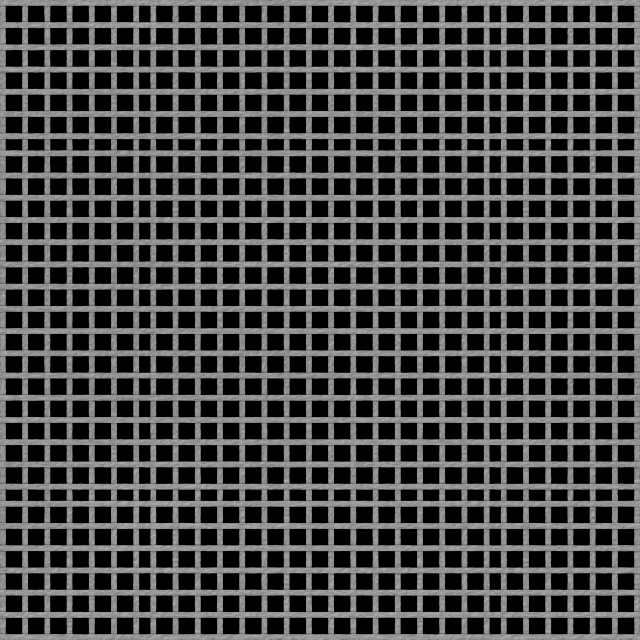
Reproduce this pattern procedurally as a WebGL 2 fragment shader.

```glsl
#version 300 es
precision highp float;
// Draws a rough grey metal grid of square holes over black, with one narrow row and column per tile.

uniform vec2 u_resolution;
out vec4 fragColor;

float hash(vec2 p) {
    vec3 a = fract(vec3(p.xyx) * 0.1031);
    a += dot(a, a.yzx + 33.33);
    return fract((a.x + a.y) * a.z);
}

float noise(vec2 p) {
    vec2 i = floor(p);
    vec2 f = fract(p);
    f = f * f * (3.0 - 2.0 * f);
    return mix(mix(hash(i), hash(i + vec2(1, 0)), f.x),
               mix(hash(i + vec2(0, 1)), hash(i + vec2(1, 1)), f.x), f.y);
}

// Rough surface lit from above: height difference plus fine mottling
float grain(vec2 p) {
    float relief = noise(p) - noise(p + vec2(0.4, -0.7));
    return 0.10 * relief + 0.07 * (noise(p * 0.6 + 40.0) - 0.5);
}

void main() {
    vec2 uv = gl_FragCoord.xy / u_resolution;

    // Cell units; each tile holds fifteen full cells and a shorter one on its seam
    vec2 cell = (uv - 0.5) * 28.8;
    vec2 tile = mod(cell + 7.885, 15.77) - 7.885;
    vec2 offset = fract(tile) - 0.5;
    vec2 surface = tile + 60.0;

    // Distance to the bar axes, with slightly uneven edges
    vec2 wobble = vec2(noise(surface.yx * vec2(6.0, 1.0)),
                       noise(surface * vec2(5.0, 1.0) + 90.0)) - 0.5;
    vec2 d = abs(offset) + 0.016 * wobble;

    // Bar coverage: x for upright bars, y for level bars
    vec2 soft = max(vec2(0.028), 14.4 / u_resolution);
    vec2 bar = 1.0 - smoothstep(0.131 - soft, 0.131 + soft, d);

    // Upright bars pass under the level ones and darken where they meet
    float upright = 0.575 + grain(surface * vec2(12.0, 9.0)) - 1.8 * d.x * d.x;
    upright *= mix(0.72, 1.0, smoothstep(0.12, 0.22, d.y));

    // Level bars carry lengthwise streaks and a dimmer lower side
    float level = 0.592 + grain(surface * vec2(7.0, 14.0) + 200.0)
                - 1.8 * d.y * d.y + 0.12 * offset.y;

    float shade = mix(upright * bar.x, level, bar.y);

    // Broad drift in brightness and tint over the sheet
    shade *= 1.0 + 0.05 * (noise(uv * 5.0 + 7.0) - 0.5);
    float warmth = cos((uv.y - 0.5) * 6.2832);
    vec3 tint = vec3(1.0, 1.0 - 0.008 * warmth, 1.0);

    fragColor = vec4(clamp(shade * tint, 0.0, 1.0), 1.0);
}
```
